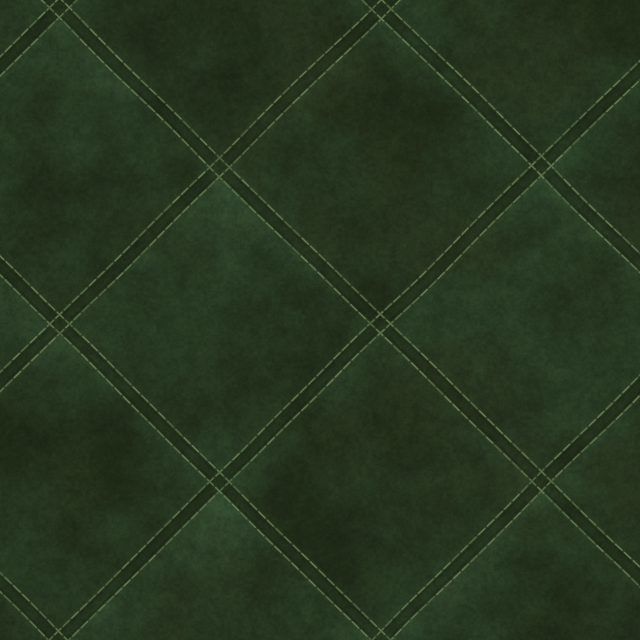
A WebGL 1 fragment shader for this texture:

```glsl
precision highp float;
// Dark green suede quilted into diamonds by double rows of pale stitching.
uniform vec2 u_resolution;

const vec2 PERIOD = vec2(0.5026, 0.4935);   // width and height of one diamond
const vec2 CROSSING = vec2(0.595, 0.4935);  // a point where two seams meet
const float SIDE = 0.352;                   // side length of a diamond
const float ROW_OFFSET = 0.0108;            // stitch row to seam centre
const float THREAD_HALF = 0.0012;
const float STITCHES = 19.0;                // stitches per diamond side

const vec3 SUEDE_DARK = vec3(0.128, 0.178, 0.098);
const vec3 SUEDE_LIGHT = vec3(0.172, 0.250, 0.155);
const vec3 SUEDE_BROWN = vec3(0.160, 0.190, 0.105);
const vec3 THREAD_DIM = vec3(0.30, 0.38, 0.24);
const vec3 THREAD_LIT = vec3(0.42, 0.50, 0.33);
const vec3 THREAD_HALO = vec3(0.21, 0.275, 0.17);

float hash(vec2 p) {
  vec3 q = fract(vec3(p.xyx) * 0.1031);
  q += dot(q, q.yzx + 33.33);
  return fract((q.x + q.y) * q.z);
}

float noise(vec2 p) {
  vec2 i = floor(p);
  vec2 f = fract(p);
  f = f * f * (3.0 - 2.0 * f);
  float low = mix(hash(i), hash(i + vec2(1.0, 0.0)), f.x);
  float high = mix(hash(i + vec2(0.0, 1.0)), hash(i + 1.0), f.x);
  return mix(low, high, f.y);
}

float fbm(vec2 p) {
  float sum = 0.0;
  float amp = 0.5;
  for (int i = 0; i < 5; i++) {
    sum += amp * noise(p);
    p = mat2(1.6, 1.2, -1.2, 1.6) * p + 7.3;
    amp *= 0.5;
  }
  return sum;
}

// Distance to the nearest seam centre, seams lying at whole numbers
float seamDistance(float across) {
  return abs(across - floor(across + 0.5)) * SIDE;
}

// Returns thread coverage in x, its brightness in y and a soft halo in z
vec3 stitchRow(float across, float along, float seed, float px) {
  float seam = floor(across + 0.5);
  float side = sign(across - seam);
  float d = abs(seamDistance(across) - ROW_OFFSET);
  float stitch = along * STITCHES;
  float fromMiddle = abs(fract(stitch) - 0.5);
  float blur = px * STITCHES / SIDE;
  float dash = 1.0 - smoothstep(0.40 - 0.5 * blur, 0.40 + 0.5 * blur, fromMiddle);
  float line = clamp((THREAD_HALF - d) / px + 0.5, 0.0, 1.0);
  float lit = hash(vec2(floor(stitch) + 50.0, seam * 7.0 + side * 3.0 + seed));
  float halo = exp(-d * d / 0.0000045) * mix(0.25, 0.65, dash);
  return vec3(line * mix(0.25, 0.95, dash), lit, halo);
}

vec3 sewThread(vec3 color, vec3 row) {
  color = mix(color, THREAD_HALO, row.z);
  return mix(color, mix(THREAD_DIM, THREAD_LIT, row.y), row.x);
}

// Light falling on the two upper edges of a panel, strongest at its top
float panelLight(vec2 lattice) {
  vec2 f = fract(lattice);
  float fromRight = 1.0 - f.x;
  float fromLeft = f.y;
  float edges = exp(-8.0 * fromRight) + exp(-8.0 * fromLeft);
  float lower = exp(-14.0 * min(f.x, 1.0 - f.y));
  return 0.50 * edges + 0.12 * lower + 0.35 * exp(-3.0 * (fromRight + fromLeft));
}

vec3 suede(vec2 uv, vec2 lattice, float seamDist) {
  float cloud = fbm(uv * 6.0 + 3.0);
  float wear = fbm(uv * 17.0 + 21.0);
  float cellTone = hash(floor(lattice) + 40.0) - 0.5;
  float tone = 0.20 + 1.5 * (cloud - 0.48) + 0.9 * (wear - 0.48) + 0.12 * cellTone;
  tone += panelLight(lattice) * (0.3 + 1.4 * wear);

  // Sunken strip between the two stitch rows
  float strip = 1.0 - smoothstep(ROW_OFFSET - 0.004, ROW_OFFSET + 0.001, seamDist);
  tone = mix(tone, 0.08 + 1.0 * (wear - 0.45), strip * 0.9);

  vec3 color = mix(SUEDE_DARK, SUEDE_LIGHT, clamp(tone, -0.15, 1.5));
  float brown = smoothstep(0.48, 0.72, fbm(uv * 8.0 + 60.0));
  color = mix(color, SUEDE_BROWN, 0.35 * brown);

  // Fine nap and scuffs, then pinched leather beside the threads
  float nap = noise(uv * 190.0) + noise(uv * 380.0) - 1.0;
  float scuff = fbm(uv * 60.0 + 9.0) - 0.48;
  color *= 1.0 + 0.12 * nap + 0.22 * scuff;
  float pinch = (seamDist - ROW_OFFSET + 0.0035) / 0.002;
  return color * (1.0 - 0.14 * exp(-pinch * pinch));
}

void main() {
  vec2 uv = gl_FragCoord.xy / u_resolution;
  float px = 1.0 / min(u_resolution.x, u_resolution.y);

  // Hand-sewn wobble, then diagonal lattice coordinates
  vec2 wobble = vec2(noise(uv * 9.0), noise(uv * 9.0 + 31.0)) - 0.5;
  vec2 q = (uv + 0.004 * wobble - CROSSING) / PERIOD;
  vec2 lattice = vec2(q.x + q.y, q.x - q.y);

  float seamDist = min(seamDistance(lattice.x), seamDistance(lattice.y));
  vec3 color = suede(uv, lattice, seamDist);

  // Both directions of stitching
  color = sewThread(color, stitchRow(lattice.y, lattice.x, 11.0, px));
  color = sewThread(color, stitchRow(lattice.x, lattice.y, 83.0, px));

  gl_FragColor = vec4(color, 1.0);
}
```
